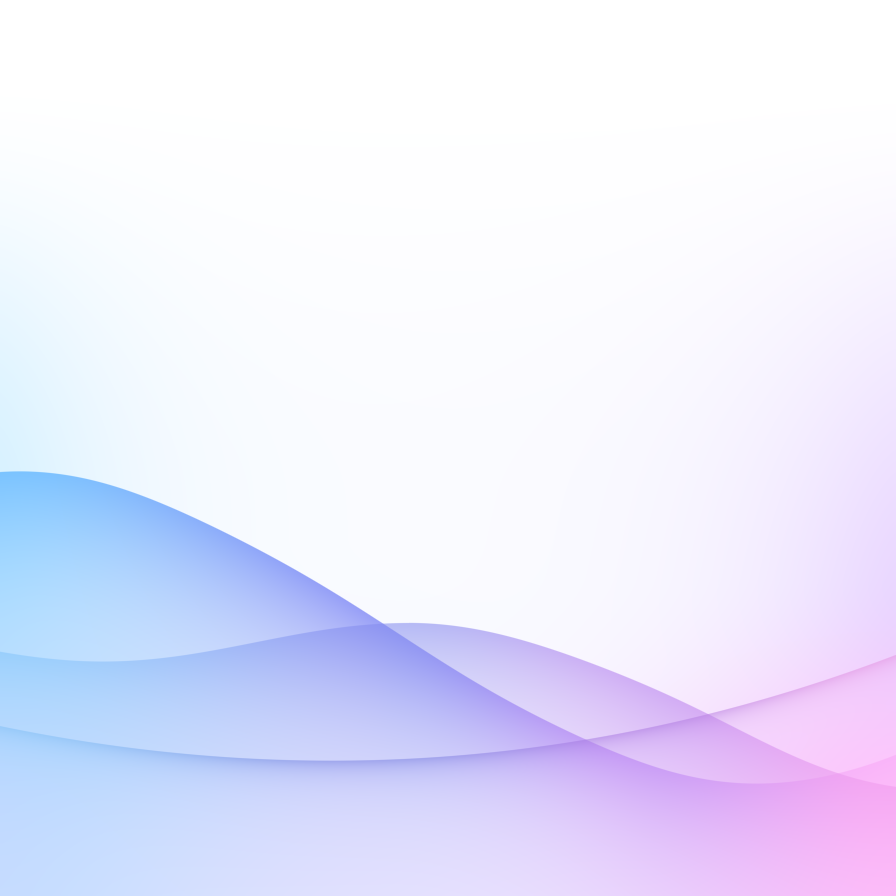
A Shadertoy shader for this background:

```glsl
#define PI 3.14159265
#define SKY vec3(0.84, 0.945, 1.0)
#define LILAC vec3(0.91, 0.83, 1.0)
#define PINK vec3(1.0, 0.77, 0.985)
#define BLUE vec3(0.43, 0.74, 1.0)
#define INDIGO vec3(0.53, 0.56, 0.96)
#define VIOLET vec3(0.73, 0.52, 0.96)
#define ROSE vec3(0.97, 0.63, 0.96)

float bump(float x, float centre, float width) {
    float d = (x - centre) / width;
    return exp(-d * d);
}

// Heights of the three wave crests
float tallWave(float x) {
    float swing = 0.300 + 0.175 * cos(PI * (x - 0.03) / 0.81);
    return swing - 0.009 * bump(x, 0.23, 0.14) + 0.006 * bump(x, 0.65, 0.12);
}

float middleWave(float x) {
    float rise = 0.2832 - 0.0215 * cos(PI * (x - 0.115) / 0.341);
    float fall = 0.2114 + 0.0934 * cos(PI * (x - 0.456) / 0.594);
    return (x < 0.456 ? rise : fall) + 0.010 * bump(x, 0.78, 0.13);
}

float shallowWave(float x) {
    float d = x - 0.37;
    return 0.151 + d * d * (0.288 + 0.015 * d);
}

vec3 ribbonTint(float x) {
    vec3 tint = mix(BLUE, INDIGO, smoothstep(0.0, 0.43, x));
    tint = mix(tint, VIOLET, smoothstep(0.43, 0.72, x));
    return mix(tint, ROSE, smoothstep(0.70, 1.0, x));
}

// White field with coloured side glows and a tinted floor
vec3 backdrop(vec2 p) {
    vec3 color = mix(vec3(0.982, 0.986, 1.0), vec3(1.0), smoothstep(0.45, 0.95, p.y));
    color = mix(color, vec3(0.935, 0.915, 1.0), 1.0 - smoothstep(0.0, 0.28, p.y));

    float leftGlow = exp(-pow(p.x / 0.14, 1.3)) * (1.0 - smoothstep(0.40, 0.92, p.y));
    color = mix(color, SKY, leftGlow);
    float leftFloor = exp(-pow(p.x / 0.26, 1.4)) * (1.0 - smoothstep(0.08, 0.40, p.y));
    color = mix(color, vec3(0.80, 0.87, 1.0), leftFloor);

    float fromRight = 1.0 - p.x;
    float rightGlow = exp(-pow(fromRight / 0.17, 1.3)) * (1.0 - smoothstep(0.22, 0.92, p.y));
    color = mix(color, LILAC, rightGlow);
    float rightFloor = exp(-pow(fromRight / 0.23, 1.6)) * (1.0 - smoothstep(0.08, 0.36, p.y));
    return mix(color, PINK, rightFloor);
}

// Translucent veil, strongest at its crest and fading below it
vec3 addVeil(vec3 under, vec3 tint, float depth, float strength, float fade, float pixel) {
    float slope = length(vec2(dFdx(depth), dFdy(depth)));
    float edge = max(slope, pixel);
    float coverage = smoothstep(-0.75 * edge, 0.75 * edge, depth);
    return mix(under, tint, coverage * strength * exp(-max(depth, 0.0) / fade));
}

void mainImage(out vec4 fragColor, in vec2 fragCoord) {
    vec2 p = fragCoord / iResolution.xy;
    float pixel = 1.0 / iResolution.y;
    vec3 tint = ribbonTint(p.x);
    vec3 color = backdrop(p);

    // Tall and middle veils
    float tallStrength = mix(0.88, 0.48, smoothstep(0.30, 1.0, p.x));
    float tallFade = mix(0.175, 0.075, smoothstep(0.05, 0.65, p.x));
    color = addVeil(color, tint, tallWave(p.x) - p.y, tallStrength, tallFade, pixel);

    float middleStrength = mix(0.38, 0.60, smoothstep(0.0, 0.55, p.x));
    float middleFade = mix(0.065, 0.10, smoothstep(0.0, 0.45, p.x));
    color = addVeil(color, tint * 0.97, middleWave(p.x) - p.y, middleStrength, middleFade, pixel);

    // Shallow veil: a thin dark rim over a soft shade
    float shallowDepth = shallowWave(p.x) - p.y;
    float rimStrength = mix(0.22, 0.48, smoothstep(0.0, 0.35, p.x));
    color = addVeil(color, tint, shallowDepth, 0.20, 0.035, pixel);
    color = addVeil(color, tint * 0.90, shallowDepth, rimStrength, 0.010, pixel);

    fragColor = vec4(color, 1.0);
}
```
